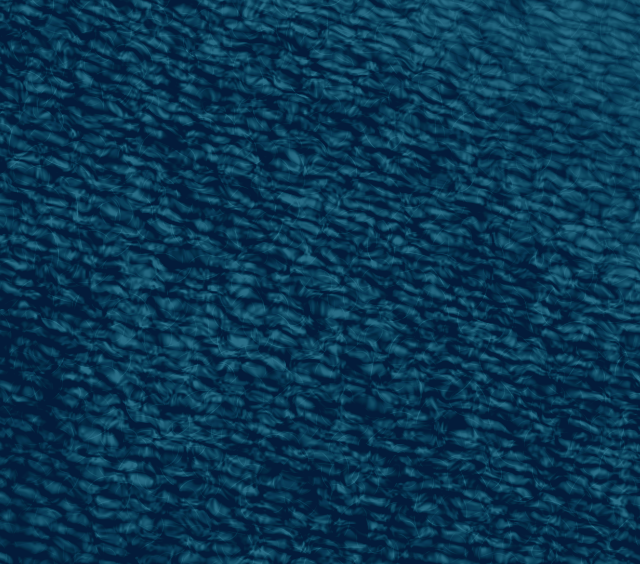
Write a Shadertoy shader that draws this texture.

```glsl
#define ROWS 41.0           // yarn rows per canvas height
#define STITCHES 21.0       // stitches per canvas height, along a row
#define STITCH_RELIEF 2.7
#define FUZZ_RELIEF 1.05
#define HAIR_CELLS 25.0
#define HAIR_WIDTH 0.0011
#define HAIR_LIGHT 0.75
#define CONTRAST 1.9
#define EXPOSURE -0.08

const vec3 SHADES[6] = vec3[6](
    vec3(0.01, 0.11, 0.23), vec3(0.01, 0.18, 0.28), vec3(0.03, 0.22, 0.34),
    vec3(0.04, 0.27, 0.37), vec3(0.09, 0.34, 0.44), vec3(0.16, 0.43, 0.53));
const float STOPS[6] = float[6](0.05, 0.18, 0.33, 0.54, 0.78, 0.95);

vec3 hash3(vec2 cell) {
    vec3 h = fract(cell.xyx * vec3(0.1031, 0.1030, 0.0973));
    h += dot(h, h.yxz + 33.33);
    return fract((h.xxy + h.yzz) * h.zyx);
}

// Smooth value noise in -1..1
float noise(vec2 p) {
    vec2 cell = floor(p), f = fract(p);
    f = f * f * (3.0 - 2.0 * f);
    float low = mix(hash3(cell).x, hash3(cell + vec2(1, 0)).x, f.x);
    float high = mix(hash3(cell + vec2(0, 1)).x, hash3(cell + vec2(1, 1)).x, f.x);
    return 2.0 * mix(low, high, f.y) - 1.0;
}

// Sloping cloth coordinates: x along the rows, y across them
vec2 clothCoords(vec2 p) {
    float across = p.y + p.x * (0.2 + 0.1 * p.y);
    float along = p.x - 0.25 * p.y;
    return vec2(along * STITCHES, across * (1.0 + 0.1 * across) * ROWS);
}

// Height of overlapping, jittered yarn loops
float stitchHeight(vec2 cloth) {
    float height = 0.0;
    float row = floor(cloth.y);
    for (int j = -1; j <= 1; j++) {
        float r = row + float(j);
        float shift = 0.5 * r + 0.35 * hash3(vec2(r, 71.0)).x;
        float column = floor(cloth.x + shift);
        for (int i = -1; i <= 1; i++) {
            vec2 cell = vec2(column + float(i), r);
            vec3 rnd = hash3(cell + 200.0);
            vec2 d = cloth + vec2(shift, 0.0) - cell - 0.5;
            d -= (rnd.xy - 0.5) * vec2(0.45, 0.4);
            d.y += d.x * (0.15 + 0.6 * (rnd.z - 0.5));
            d /= vec2(0.6 + 0.25 * rnd.y, 0.5 + 0.15 * rnd.x);
            float light = 0.65 + 0.4 * fract(rnd.z * 7.0 + rnd.x);
            height = max(height, light * (1.0 - dot(d, d)));
        }
    }
    return height;
}

// Loose curved hairs, one per cell
float hairs(vec2 p, float cells, float seed, float width) {
    float cover = 0.0;
    vec2 base = floor(p * cells);
    for (int j = -1; j <= 1; j++)
    for (int i = -1; i <= 1; i++) {
        vec2 cell = base + vec2(i, j);
        vec3 rnd = hash3(cell + seed);
        vec2 d = p * cells - cell - 0.2 - 0.6 * rnd.xy;
        float angle = 6.2832 * rnd.z;
        d = mat2(cos(angle), -sin(angle), sin(angle), cos(angle)) * d;
        float bend = 1.6 * (rnd.x - 0.5);
        float slope = 2.0 * bend * d.x;
        float gap = abs(d.y - bend * d.x * d.x) / (cells * sqrt(1.0 + slope * slope));
        float line = 1.0 - smoothstep(0.2 * width, 1.6 * width, gap);
        float ends = 1.0 - smoothstep(0.3, 0.75, abs(d.x));
        cover = max(cover, line * ends * (0.3 + 0.7 * rnd.y));
    }
    return cover;
}

vec3 dye(float tone) {
    vec3 color = SHADES[0];
    for (int i = 0; i < 5; i++) {
        float t = (tone - STOPS[i]) / (STOPS[i + 1] - STOPS[i]);
        color = mix(color, SHADES[i + 1], clamp(t, 0.0, 1.0));
    }
    return color;
}

void mainImage(out vec4 fragColor, in vec2 fragCoord) {
    vec2 p = fragCoord / iResolution.y;

    // Wavy weave
    vec2 warp = vec2(noise(p * 34.0), noise(p * 34.0 + 57.0));
    vec2 cloth = clothCoords(p) + vec2(0.25, 0.18) * warp;
    cloth.y += 0.5 * noise(p * 6.0 + 13.0);

    // Sharpness falls off towards two corners
    float farBlur = smoothstep(1.35, 2.1, p.x + p.y);
    float nearBlur = smoothstep(0.5, 0.0, p.x + p.y);
    float focus = 1.0 - 0.6 * farBlur - 0.45 * nearBlur;

    // Yarn, felted fuzz and stray hairs
    float relief = STITCH_RELIEF * (stitchHeight(cloth) - 0.62) * (1.0 - 0.4 * farBlur);
    float strands = noise(cloth * vec2(2.6, 3.3) + 1.5 * warp + 90.0);
    float fuzz = noise(p * 165.0 + 2.0 * warp);
    relief += FUZZ_RELIEF * focus * (0.75 * strands + 0.8 * fuzz);
    float width = max(HAIR_WIDTH, 0.5 / iResolution.y);
    float hair = hairs(p, HAIR_CELLS, 300.0, width)
               + 0.8 * hairs(p + 0.37, HAIR_CELLS * 1.7, 500.0, width);
    relief += HAIR_LIGHT * focus * (hair - 0.2);

    // Broad light and worn patches
    float light = 0.3 * (p.x + p.y - 1.05) + 0.35 * farBlur;
    light += 0.28 * noise(p * 4.0 + 31.0) + 0.3 * noise(p * 13.0 + 7.0);

    float tone = 1.0 / (1.0 + exp(-CONTRAST * (relief + light + EXPOSURE)));
    fragColor = vec4(dye(tone), 1.0);
}
```
